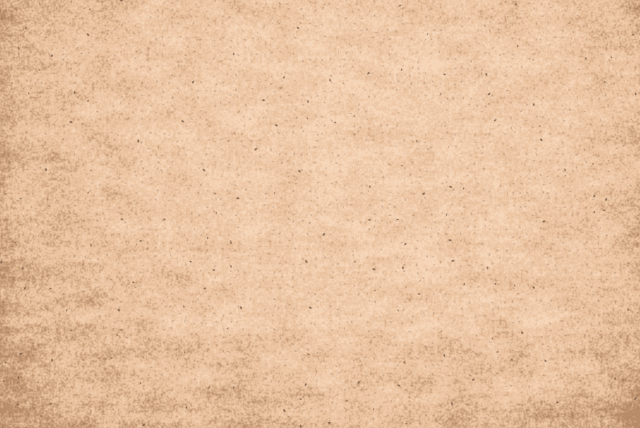
Write a WebGL 2 fragment shader that draws this texture.

```glsl
#version 300 es
precision highp float;
// Aged kraft cardboard: mottled tan pulp, fine grain, dark specks, worn pale streaks.

uniform vec2 u_resolution;
out vec4 fragColor;

// Lengths are in canvas heights; tone runs from -1 (dark) to 1 (light).
const vec3 DARK_TAN = vec3(0.76, 0.59, 0.45);
const vec3 MID_TAN = vec3(0.91, 0.75, 0.61);
const vec3 PALE_TAN = vec3(0.955, 0.82, 0.70);
const vec3 SPECK_BROWN = vec3(0.42, 0.31, 0.23);

const vec2 LIGHT_CENTER = vec2(0.85, 0.74);
const float LIGHT_TONE = 0.72;
const float FALLOFF = 1.15;
const float EDGE_DEPTH = 0.05;
const float EDGE_SHADE = 0.40;

const float BLOTCH_SCALE = 13.0;
const float BLOTCH_CONTRAST = 0.75;
const float BAND_CONTRAST = 0.45;
const float GRAIN_SCALE = 85.0;
const float GRAIN_CONTRAST = 0.75;

// Worn streaks: center x, center y, half length, half height.
const vec4 STREAKS[4] = vec4[4](
    vec4(1.15, 0.265, 0.50, 0.030), vec4(1.10, 0.405, 0.50, 0.016),
    vec4(0.22, 0.260, 0.20, 0.016), vec4(0.25, 0.030, 0.35, 0.014));
const float STREAK_TONE = 0.55;

vec2 hash2(ivec2 cell) {
    uvec2 v = uvec2(cell) * 1664525u + 1013904223u;
    v.x += v.y * 1664525u;
    v.y += v.x * 1664525u;
    v ^= v >> 16u;
    v.x += v.y * 1664525u;
    v.y += v.x * 1664525u;
    v ^= v >> 16u;
    return vec2(v & 65535u) / 65535.0;
}

float cornerSlope(ivec2 cell, vec2 offset) {
    float angle = 6.2832 * hash2(cell).x;
    return dot(vec2(cos(angle), sin(angle)), offset);
}

float gradientNoise(vec2 p) {
    ivec2 i = ivec2(floor(p));
    vec2 f = fract(p);
    vec2 w = f * f * f * (f * (f * 6.0 - 15.0) + 10.0);
    float low = mix(cornerSlope(i, f), cornerSlope(i + ivec2(1, 0), f - vec2(1, 0)), w.x);
    float high = mix(cornerSlope(i + ivec2(0, 1), f - vec2(0, 1)),
                     cornerSlope(i + ivec2(1, 1), f - vec2(1, 1)), w.x);
    return mix(low, high, w.y);
}

float fbm(vec2 p) {
    float sum = 0.0, amplitude = 1.0;
    for (int octave = 0; octave < 4; octave++) {
        sum += amplitude * gradientNoise(p);
        p = mat2(1.6, 1.2, -1.2, 1.6) * p + 17.3;
        amplitude *= 0.62;
    }
    return sum;
}

// Coverage of randomly turned oval flecks, one possible fleck per grid cell.
float flecks(vec2 p, float cellSize, float share, float radius, float stretch) {
    vec2 grid = p / cellSize;
    ivec2 cell = ivec2(floor(grid));
    vec2 place = hash2(cell + 211);
    vec2 traits = hash2(cell + 947);
    float angle = 6.2832 * hash2(cell + 1531).x;
    vec2 d = (fract(grid) - mix(vec2(0.2), vec2(0.8), place)) * cellSize;
    d = mat2(cos(angle), -sin(angle), sin(angle), cos(angle)) * d;
    d.x /= stretch;
    float size = radius * mix(0.6, 1.3, traits.y);
    float soft = 0.75 / u_resolution.y;
    return step(traits.x, share) * (1.0 - smoothstep(size - soft, size + soft, length(d)));
}

// Broad lighting with darkened borders.
float lightingTone(vec2 p, float aspect) {
    vec2 d = p - LIGHT_CENTER;
    vec2 border = min(p, vec2(aspect, 1.0) - p);
    float edge = exp(-border.x / EDGE_DEPTH) + 0.6 * exp(-border.y / EDGE_DEPTH);
    return LIGHT_TONE - FALLOFF * dot(d, d) - EDGE_SHADE * edge;
}

float streakTone(vec2 p) {
    float sum = 0.0;
    float ragged = fbm(p * vec2(7.0, 22.0) + 40.0);
    for (int i = 0; i < 4; i++) {
        vec2 d = (p - STREAKS[i].xy) / STREAKS[i].zw;
        d.y += 1.2 * ragged;
        sum += exp(-dot(d, d)) * (0.7 + 0.6 * ragged);
    }
    return STREAK_TONE * sum;
}

void main() {
    vec2 p = gl_FragCoord.xy / u_resolution.y;
    float tone = lightingTone(p, u_resolution.x / u_resolution.y) + streakTone(p);

    // Pulp mottling, wider than tall, with long bands toward the bottom
    tone += BLOTCH_CONTRAST * fbm(p * BLOTCH_SCALE * vec2(0.75, 1.4));
    tone += BAND_CONTRAST * (1.0 - smoothstep(0.1, 0.6, p.y)) * fbm(p * vec2(2.5, 14.0) + 80.0);

    // Fine grain and short pale fibers
    tone += GRAIN_CONTRAST * (gradientNoise(p * GRAIN_SCALE) + 1.2 * gradientNoise(p * GRAIN_SCALE * 2.1 + 9.7));
    tone += 0.35 * flecks(p + 5.0, 0.021, 0.5, 0.0009, 5.0);

    vec3 color = mix(MID_TAN, tone < 0.0 ? DARK_TAN : PALE_TAN, min(abs(tone), 1.25));

    // Dark specks: many faint ones, a few bold ones
    float specks = 0.28 * flecks(p, 0.017, 0.5, 0.0014, 1.6);
    specks = max(specks, 0.75 * flecks(p + 3.0, 0.055, 0.3, 0.0018, 1.5));
    fragColor = vec4(mix(color, SPECK_BROWN, specks), 1.0);
}
```
